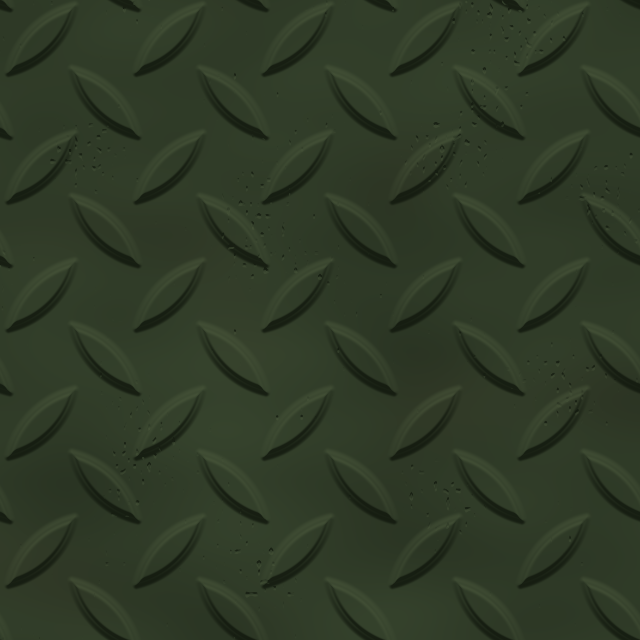
Reproduce this texture procedurally as a Shadertoy shader.

```glsl
#define REPEATS 5.0
#define HALF_LENGTH 0.365
#define HALF_WIDTH 0.104
#define BEVEL 0.046
#define GROOVE_DEPTH 0.10
#define PIT_SCALE 21.0
#define PIT_DEPTH 0.20
#define SLOPE_STEP 0.010
#define PAINT vec3(0.188, 0.234, 0.156)
#define SHADOW vec3(0.070, 0.096, 0.054)
#define HIGHLIGHT vec3(0.320, 0.375, 0.255)
#define RUST_TINT vec3(0.195, 0.200, 0.138)

vec2 gradientAt(vec2 cell) {
    vec3 h = fract(cell.xyx * vec3(0.1031, 0.1030, 0.0973));
    h += dot(h, h.yzx + 33.33);
    float angle = 6.28318 * fract((h.x + h.y) * h.z);
    return vec2(cos(angle), sin(angle));
}

// Gradient noise, about -0.7 to 0.7
float gradientNoise(vec2 p) {
    vec2 i = floor(p), f = p - i;
    vec2 u = f * f * f * (f * (f * 6.0 - 15.0) + 10.0);
    vec2 x = vec2(1.0, 0.0);
    float low = mix(dot(gradientAt(i), f), dot(gradientAt(i + x), f - x), u.x);
    float high = mix(dot(gradientAt(i + x.yx), f - x.yx), dot(gradientAt(i + 1.0), f - 1.0), u.x);
    return mix(low, high, u.y);
}

// Pointed lens standing along y
float lensDistance(vec2 p) {
    float radius = (HALF_LENGTH * HALF_LENGTH + HALF_WIDTH * HALF_WIDTH) / (2.0 * HALF_WIDTH);
    float offset = radius - HALF_WIDTH;
    p = abs(p);
    return (p.y - HALF_LENGTH) * offset > p.x * HALF_LENGTH
        ? length(p - vec2(0.0, HALF_LENGTH))
        : length(p + vec2(offset, 0.0)) - radius;
}

// One lens per cell, tilted 45 degrees; lean is 1 for right, -1 for left
float treadDistance(vec2 p, vec2 center, float lean) {
    vec2 q = fract(p - center + 0.5) - 0.5;
    q.x *= lean;
    return lensDistance(vec2(q.x - q.y, q.x + q.y) * 0.70711);
}

// Small pits that gather in worn patches
float pits(vec2 p) {
    float wear = smoothstep(-0.1, 0.5, gradientNoise(p * 1.1 + 7.3));
    float threshold = mix(0.54, 0.28, wear);
    return smoothstep(threshold, threshold + 0.2, gradientNoise(p * PIT_SCALE + 41.0));
}

float surfaceHeight(vec2 p) {
    float d = min(treadDistance(p, vec2(0.325, 0.694), 1.0),
                  treadDistance(p, vec2(0.820, 0.198), -1.0));
    float plateau = 1.0 - smoothstep(-BEVEL, BEVEL, d);
    float groove = (d + 0.014) / 0.013;
    return plateau - GROOVE_DEPTH * exp(-groove * groove) - PIT_DEPTH * pits(p);
}

void mainImage(out vec4 fragColor, in vec2 fragCoord) {
    vec2 p = fragCoord / iResolution.xy * REPEATS;

    // Uneven paint with broad, soft stains
    float stain = gradientNoise(p * 0.75 + 3.1) + 0.5 * gradientNoise(p * vec2(0.9, 2.0) + 19.0);
    float rust = smoothstep(0.1, 0.7, gradientNoise(p * 0.8 + 57.0));
    vec3 color = mix(PAINT, RUST_TINT, 0.4 * rust) * (1.0 + 0.17 * stain);

    // Light from above
    vec2 e = vec2(0.0, SLOPE_STEP);
    float slope = (surfaceHeight(p + e) - surfaceHeight(p - e)) / (2.0 * SLOPE_STEP);
    color = mix(color, SHADOW, smoothstep(0.0, 13.0, slope) * 0.85);
    color = mix(color, HIGHLIGHT, clamp(-slope / 32.0, 0.0, 0.5));

    fragColor = vec4(color, 1.0);
}
```
